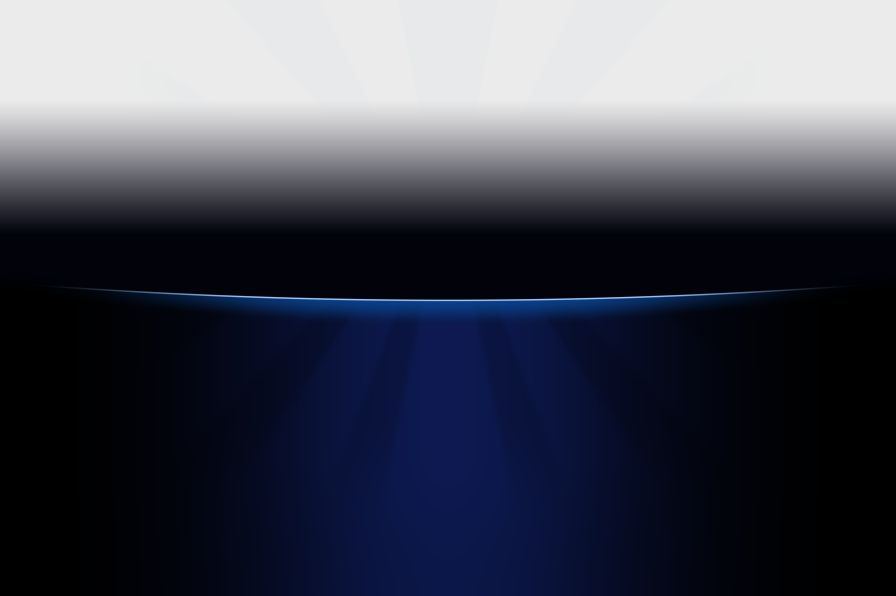
Give the GLSL for this background, as a WebGL 2 fragment shader.

```glsl
#version 300 es
precision highp float;
// A pale sky with faint beams fades down into black space; below it a shallow
// glowing arc caps a navy spotlight with soft rays. Built from linear fades,
// a parabola for the arc, a Gaussian spotlight and angular repeats for rays.

uniform vec2 u_resolution;
out vec4 fragColor;

// Colours
const vec3 PALE = vec3(0.922, 0.922, 0.922);
const vec3 PALE_BEAM = vec3(0.904, 0.912, 0.916);
const vec3 SPACE = vec3(0.002, 0.008, 0.040);
const vec3 HAZE = vec3(0.018, 0.014, 0.035);
const vec3 NAVY = vec3(0.050, 0.100, 0.315);
const vec3 GLOW = vec3(0.035, 0.255, 0.540);
const vec3 RIM = vec3(0.620, 0.780, 0.970);

// Layout, in canvas heights; x is measured from the centre
const float FADE_LOW = 0.606;
const float FADE_HIGH = 0.832;
const float ARC_BASE = 0.496;
const float ARC_BEND = 0.053;
const float SPOT_WIDTH = 0.346;
const float GLOW_DEPTH = 0.043;
const float RIM_WIDTH = 0.0016;
const float UPPER_ORIGIN = 0.569;
const float LOWER_ORIGIN = 0.706;
const float RAY_DARKEN = 0.17;

// Mirrored fan: 1 inside each stripe, 0 between; start, period and width
// are radians from the vertical axis.
float fan(vec2 d, float start, float period, float width, float soft) {
    float a = abs(atan(d.x, d.y)) - start;
    float offset = abs(mod(a - 0.5 * width + 0.5 * period, period) - 0.5 * period);
    return 1.0 - smoothstep(-soft, soft, offset - 0.5 * width);
}

vec3 upperSky(vec2 p) {
    float gaps = fan(p - vec2(0.0, UPPER_ORIGIN), 0.19, 0.52, 0.28, 0.015);
    float reach = (1.0 - smoothstep(0.40, 0.57, abs(p.x))) * smoothstep(0.79, 0.86, p.y);
    vec3 pale = mix(PALE, PALE_BEAM, (1.0 - gaps) * reach);
    float t = clamp((p.y - FADE_LOW) / (FADE_HIGH - FADE_LOW), 0.0, 1.0);
    float fade = mix(t, smoothstep(0.0, 1.0, t), 0.3);
    return mix(SPACE, pale, fade) + HAZE * 4.0 * t * (1.0 - t) * (1.0 - t);
}

vec3 lowerField(vec2 p, float depth) {
    float side = abs(p.x);
    float spot = exp(-pow(side / SPOT_WIDTH, 2.0)) * (1.0 - smoothstep(0.50, 0.74, side));
    vec3 color = NAVY * spot * mix(0.90, 1.0, smoothstep(0.0, 0.25, p.y));

    // Dark rays spread downward and dissolve
    vec2 d = vec2(p.x, LOWER_ORIGIN - p.y);
    float rays = fan(d, 0.20, 0.40, 0.16, 0.025);
    float reach = smoothstep(0.10, 0.32, p.y) * (1.0 - smoothstep(0.40, 0.57, side));
    color *= 1.0 - RAY_DARKEN * rays * reach;

    // Blue glow hugging the underside of the arc
    float spread = 1.0 - smoothstep(0.12, 0.70, side);
    float thickness = GLOW_DEPTH * mix(0.55, 1.0, spread);
    float glow = 1.0 - smoothstep(0.0, thickness, depth);
    return mix(color, GLOW, glow * spread * 0.95);
}

void main() {
    vec2 p = (gl_FragCoord.xy - vec2(0.5 * u_resolution.x, 0.0)) / u_resolution.y;
    float pixel = 1.0 / u_resolution.y;
    float side = abs(p.x);

    // Signed depth below the arc; its edge softens toward the sides
    float depth = ARC_BASE + ARC_BEND * p.x * p.x - p.y;
    float edge = mix(0.6 * pixel, 0.025, smoothstep(0.50, 0.75, side));
    float below = smoothstep(-edge, edge, depth);
    vec3 color = mix(upperSky(p), lowerField(p, max(depth, 0.0)), below);

    // Thin bright rim, fading out at both ends
    float rim = 1.0 - smoothstep(0.0, RIM_WIDTH + 0.5 * pixel, abs(depth));
    color = mix(color, RIM, rim * (1.0 - smoothstep(0.30, 0.71, side)));

    fragColor = vec4(clamp(color, 0.0, 1.0), 1.0);
}
```
